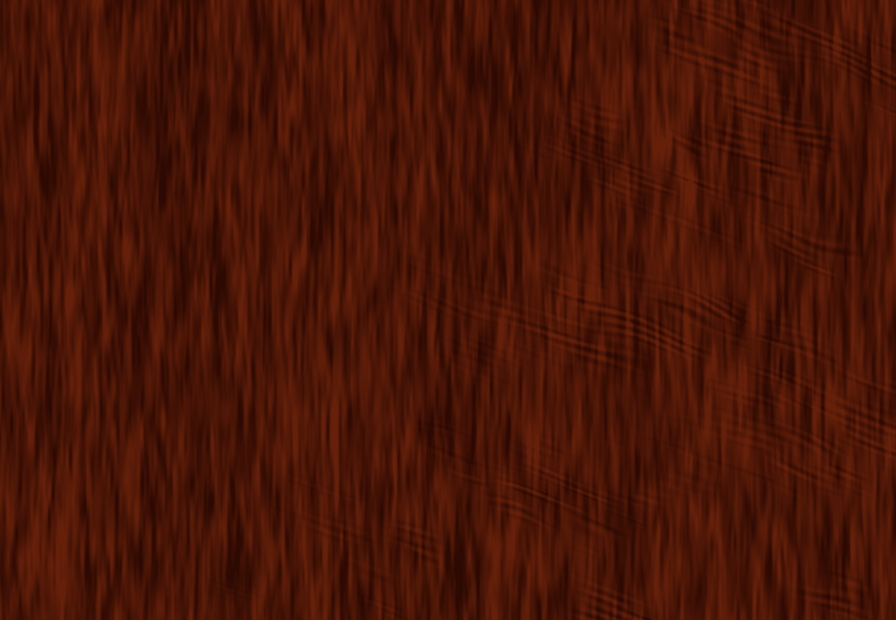
A WebGL 1 fragment shader for this texture:

```glsl
precision highp float;
// Dark mahogany veneer: upright fibres from layered, stretched noise whose
// columns are shifted at random, thin pores from stretched cellular noise,
// and faint slanted ripples of figure from sines that drift in patches.

uniform vec2 u_resolution;

const vec3 DARK_WOOD = vec3(0.180, 0.038, 0.008);
const vec3 LIGHT_WOOD = vec3(0.390, 0.123, 0.036);
const float BASE_TONE = 0.51;

// Grain scales are cells per canvas height: across, then along the fibres.
const vec2 BAND_SCALE = vec2(14.0, 1.3);
const vec2 STREAK_SCALE = vec2(37.0, 3.0);
const vec2 FIBRE_SCALE = vec2(83.0, 7.5);
const vec2 HAIR_SCALE = vec2(149.0, 15.0);
const vec2 WISP_SCALE = vec2(211.0, 27.0);
const vec2 PORE_SCALE = vec2(140.0, 15.0);
const float BAND_DEPTH = 0.22;
const float STREAK_DEPTH = 0.25;
const float FIBRE_DEPTH = 0.46;
const float HAIR_DEPTH = 0.80;
const float WISP_DEPTH = 0.48;
const float PORE_DEPTH = 0.18;

const float RIPPLE_ANGLE = 0.34;
const float RIPPLE_FREQUENCY = 430.0;
const float RIPPLE_DEPTH = 0.22;
const vec2 PATCH_SCALE = vec2(12.0, 5.0);

float hash(vec2 cell) {
  return fract(sin(dot(cell, vec2(127.1, 311.7))) * 43758.55);
}

// One fibre column: smooth random values along y with its own offset.
float column(float id, float y) {
  y += 17.0 * hash(vec2(id, 5.3));
  float row = floor(y);
  float blend = smoothstep(0.0, 1.0, y - row);
  return mix(hash(vec2(id, row)), hash(vec2(id, row + 1.0)), blend);
}

// Noise centred on zero, without visible rows.
float grain(vec2 q) {
  float id = floor(q.x);
  float blend = smoothstep(0.0, 1.0, q.x - id);
  return mix(column(id, q.y), column(id + 1.0, q.y), blend) - 0.5;
}

// Soft, slender spots around the nearest cell points; half are left out.
float pores(vec2 q) {
  vec2 cell = floor(q);
  float darkest = 0.0;
  for (int j = -1; j <= 1; j++) {
    for (int i = -1; i <= 1; i++) {
      vec2 id = cell + vec2(float(i), float(j));
      vec2 point = id + vec2(hash(id + 3.7), hash(id + 9.2));
      float spot = 1.0 - smoothstep(0.05, 0.60, distance(q, point));
      darkest = max(darkest, spot * step(0.5, hash(id + 21.4)));
    }
  }
  return darkest;
}

// Slanted waves in short, broken patches, strongest toward the lower right.
float ripples(vec2 p) {
  float c = cos(RIPPLE_ANGLE);
  float s = sin(RIPPLE_ANGLE);
  float along = c * p.x - s * p.y;
  float across = s * p.x + c * p.y;
  vec2 q = vec2(across, along);
  float drift = 3.0 * sin(along * 8.0 + across * 13.0)
              + 9.0 * grain(q * vec2(21.0, 9.0) + 4.0);
  float wave = sin(across * RIPPLE_FREQUENCY + drift);
  float patches = smoothstep(-0.02, 0.34, grain(q * PATCH_SCALE + 31.0));
  float breaks = smoothstep(-0.2, 0.4, grain(q * vec2(75.0, 13.0) + 8.0));
  float region = smoothstep(-0.18, 0.40, p.x - 0.35 - 0.6 * p.y);
  return wave * patches * breaks * region * 1.6;
}

void main() {
  vec2 p = gl_FragCoord.xy / u_resolution.y;

  // Let the fibres wander slightly from the vertical.
  vec2 fibre = p;
  fibre.x += 0.0012 * sin(p.y * 8.0 + p.x * 9.0)
           + 0.0004 * sin(p.y * 31.0 + p.x * 47.0);

  // Layer the tone from broad bands down to fine wisps.
  float tone = BASE_TONE;
  tone += BAND_DEPTH * grain(fibre * BAND_SCALE);
  tone += STREAK_DEPTH * grain(fibre * STREAK_SCALE + 11.0);
  tone += FIBRE_DEPTH * grain(fibre * FIBRE_SCALE + 23.0);
  tone += HAIR_DEPTH * grain(fibre * HAIR_SCALE + 37.0);
  tone += WISP_DEPTH * grain(fibre * WISP_SCALE + 53.0);
  tone -= PORE_DEPTH * pores(fibre * PORE_SCALE);
  tone += RIPPLE_DEPTH * ripples(p);

  vec3 colour = mix(DARK_WOOD, LIGHT_WOOD, clamp(tone, -0.04, 1.05));
  gl_FragColor = vec4(colour, 1.0);
}
```
